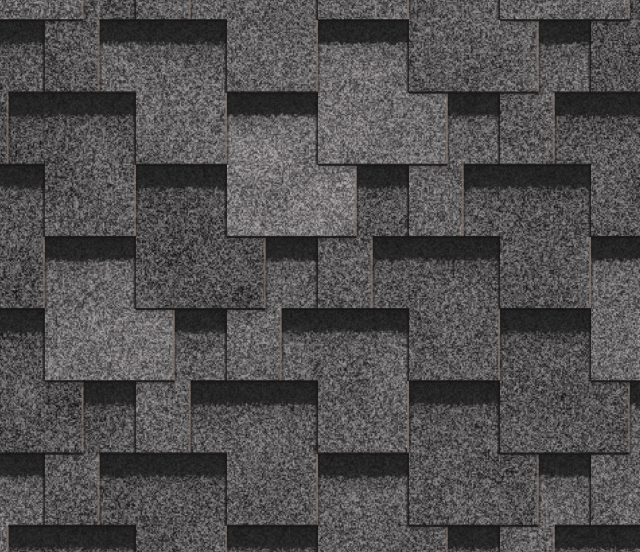
Write a Shadertoy shader that draws this texture.

```glsl
const float CYCLE = 6.0;            // columns before the tab pattern repeats
const float BAND_DEPTH = 0.32;      // dark strip, in row heights
const vec2 GRID = vec2(6.064, 7.645); // columns and rows per canvas height
const vec2 GRID_ORIGIN = vec2(0.493, 0.282);
const vec3 STONE_TINT = vec3(1.015, 0.99, 0.995);
const vec3 CUT_EDGE = vec3(0.50, 0.44, 0.405);
const vec3 SHADOW = vec3(0.09, 0.085, 0.09);

// Centre and half width of the narrow, square and wide tabs
const vec2 TABS[3] = vec2[3](vec2(0.30, 0.30), vec2(2.5, 0.5), vec2(4.712, 0.712));

// Tone of the wide shingles, course by course
const float WIDE_TONE[10] = float[10](0.36, 0.36, 0.43, 0.445, 0.31, 0.415, 0.315, 0.33, 0.35, 0.35);

float hash(vec2 p) {
    vec3 q = fract(vec3(p.xyx) * vec3(0.1031, 0.1030, 0.0973));
    q += dot(q, q.yzx + 33.33);
    return fract((q.x + q.y) * q.z);
}

float noise(vec2 p) {
    vec2 i = floor(p), f = fract(p);
    f = f * f * (3.0 - 2.0 * f);
    return mix(mix(hash(i), hash(i + vec2(1, 0)), f.x),
               mix(hash(i + vec2(0, 1)), hash(i + vec2(1, 1)), f.x), f.y);
}

// x: signed distance inside the nearest tab, y: side of its centre
vec2 tabDistance(float column, float row) {
    vec2 nearest = vec2(-CYCLE, 0.0);
    for (int i = 0; i < 3; i++) {
        float x = mod(column + row - TABS[i].x + 0.5 * CYCLE, CYCLE) - 0.5 * CYCLE;
        float inside = TABS[i].y - abs(x);
        if (inside > nearest.x) nearest = vec2(inside, sign(x));
    }
    return nearest;
}

float coverage(float d, float blur) {
    return smoothstep(-blur, blur, d);
}

// Base tone of the shingle that a course shows at this column
float shingleTone(float column, float course) {
    float x = column + course;
    float m = mod(x, CYCLE);
    float piece = m < 1.3 ? 0.0 : (m < 3.5 ? 1.0 : 2.0);
    if (piece > 1.5) return WIDE_TONE[int(clamp(course + 1.0, 0.0, 9.0))];
    return 0.352 + 0.07 * (hash(vec2(piece + 3.0 * floor(x / CYCLE) + 40.0, course + 20.0)) - 0.5);
}

// Mineral granules, centred on zero
float granules(vec2 p) {
    return 0.32 * (noise(p * 410.0) - 0.5) + 0.20 * (noise(p * 235.0 + 17.0) - 0.5);
}

vec3 shingleSurface(vec2 p, vec2 cell, float course) {
    float blotch = noise(cell * vec2(2.2, 1.8) + course * 7.3 + 50.0) - 0.5;
    float tone = shingleTone(cell.x, course) + 0.07 * blotch;
    return STONE_TINT * (tone + granules(p));
}

// Dark strip with a ragged, granule-strewn lower edge
vec3 addBand(vec3 color, vec2 p, float depth) {
    float ragged = depth + 0.07 * (noise(p * 260.0 + 9.0) - 0.5);
    float band = 1.0 - smoothstep(BAND_DEPTH - 0.03, BAND_DEPTH + 0.035, ragged);
    float speck = 0.22 * smoothstep(0.90, 1.0, noise(p * 330.0 + 71.0));
    vec3 dark = STONE_TINT * (0.135 + 0.06 * depth + 0.22 * granules(p) + speck * depth);
    float fade = 1.0 - 0.12 * (1.0 - smoothstep(BAND_DEPTH, 0.7, depth));
    return mix(color * fade, dark, band);
}

void mainImage(out vec4 fragColor, in vec2 fragCoord) {
    vec2 p = vec2(fragCoord.x, iResolution.y - fragCoord.y) / iResolution.y;
    vec2 cell = p * GRID - GRID_ORIGIN;
    vec2 blur = 0.6 * GRID / iResolution.y;
    float row = floor(cell.y);
    float depth = cell.y - row;

    // Raised tabs over the next course, visible in the recesses
    vec2 tab = tabDistance(cell.x, row);
    float raised = coverage(tab.x, blur.x);
    vec3 recess = addBand(shingleSurface(p, cell, row + 1.0), p, depth);

    // Shade beside the left edge of a tab, faint beside the right
    float outside = max(-tab.x, 0.0);
    float sideShade = tab.y < 0.0 ? 0.8 : 0.4;
    recess = mix(recess, SHADOW, sideShade * (1.0 - smoothstep(0.005, 0.04, outside)));
    vec3 color = mix(recess, shingleSurface(p, cell, row), raised);

    // Pale cut along the right edge of each tab
    float cut = coverage(tab.x, blur.x) * coverage(0.021 - tab.x, blur.x);
    float cutWear = 0.5 + 0.4 * noise(p * vec2(40.0, 90.0));
    color = mix(color, CUT_EDGE, cut * step(0.0, tab.y) * cutWear);

    // Lower edges: a seam wherever the course changes between rows
    float seamRow = floor(cell.y + 0.5);
    float above = coverage(tabDistance(cell.x, seamRow - 1.0).x, blur.x);
    float below = coverage(tabDistance(cell.x, seamRow).x, blur.x);
    float seam = 1.0 - (1.0 - above) * below;
    float drop = cell.y - seamRow;
    float line = coverage(drop + 0.016, blur.y) * coverage(0.016 - drop, blur.y);
    float castShade = step(0.0, drop) * 0.5 * exp(-drop * 28.0);
    color = mix(color, SHADOW, seam * max(0.88 * line, castShade));

    fragColor = vec4(clamp(color, 0.0, 1.0), 1.0);
}
```
